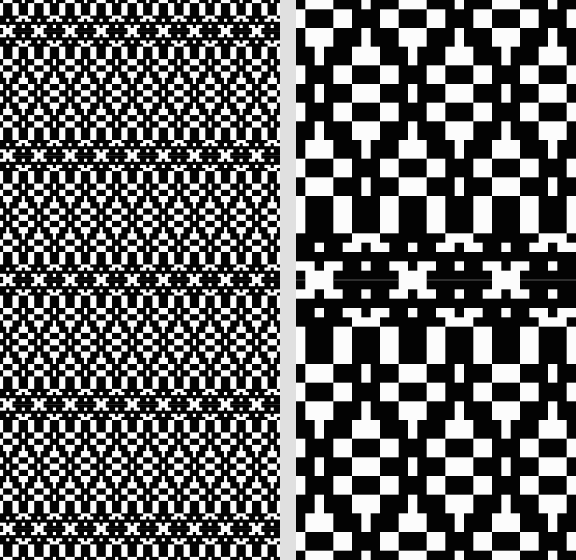
Left: the whole. Right: its middle third, enlarged.
A Shadertoy shader for this pattern:

```glsl
// Black and white woven bands: a mirrored checker lattice of diamonds and stems,
// divided by narrow strips of crosses. Each square cell is decided by a formula
// on its folded row and column, then box filtered for smooth edges.

const vec2 REPEATS = vec2(9.0, 4.5);      // motifs across and down
const ivec2 MOTIF = ivec2(10, 40);        // cells in one motif
const vec3 INK = vec3(0.01);
const vec3 PAPER = vec3(0.99);
const float SEAM_WIDTH = 0.18;            // in cells
const float SEAM_STRENGTH = 0.2;

// Modulo that stays positive for negative cells.
int wrap(int value, int period) {
    return ((value % period) + period) % period;
}

// Column distance from the cross axis: 0 on the axis, 5 on the opposite one.
int foldColumn(int column) {
    int half_ = MOTIF.x / 2;
    return abs(wrap(column - 2 + half_, MOTIF.x) - half_);
}

// Row distance from the strip centre: 0 in the strip, 19 at the diamond centre.
int foldRow(int row) {
    int r = wrap(row - MOTIF.y / 4, MOTIF.y);
    return min(r, MOTIF.y - 1 - r);
}

// Two-cell bars between the axes.
bool bars(int k) { return k == 2 || k == 3; }

// Three-cell block on one axis with a thin stem on the other.
bool blockAndStem(int k) { return k <= 1 || k == 5; }

// Split arms of a cross with a dot on the other axis.
bool armsAndDot(int k) { return k == 1 || k == 2 || k == 5; }

// Narrow strip of crosses and arches, rows 0 to 4.
bool strip(int k, int r) {
    if (r == 0) return k <= 1;
    if (r == 1) return armsAndDot(k);
    if (r == 2) return false;
    if (r == 3) return armsAndDot(5 - k);
    return k >= 4;
}

// Wide lattice, rows 5 to 19: bars alternate with blocks on either axis.
bool lattice(int k, int r) {
    if (r <= 8 || r == 11 || r == 12 || r == 17 || r == 18) return bars(k);
    return blockAndStem(r < 15 ? k : 5 - k);
}

float cellValue(ivec2 cell) {
    int k = foldColumn(cell.x);
    int r = foldRow(cell.y);
    return float(r < 5 ? strip(k, r) : lattice(k, r));
}

// Blend the four cells around the nearest corner by pixel coverage.
float filteredCells(vec2 p, vec2 pixel) {
    vec2 corner = floor(p + 0.5);
    vec2 t = clamp((p - corner) / pixel + 0.5, 0.0, 1.0);
    ivec2 c = ivec2(corner);
    float below = mix(cellValue(c + ivec2(-1, -1)), cellValue(c + ivec2(0, -1)), t.x);
    float above = mix(cellValue(c + ivec2(-1, 0)), cellValue(c), t.x);
    return mix(below, above, t.y);
}

// Faint thread along the middle of every strip.
float seam(float y, float pixel) {
    float period = float(MOTIF.y);
    float d = abs(mod(y + period * 0.25, period) - period * 0.5);
    return SEAM_STRENGTH * clamp((0.5 * SEAM_WIDTH - d) / pixel + 0.5, 0.0, 1.0);
}

void mainImage(out vec4 fragColor, in vec2 fragCoord) {
    vec2 cells = REPEATS * vec2(MOTIF);
    vec2 pixel = cells / iResolution.xy;
    vec2 p = fragCoord * pixel;

    float light = max(filteredCells(p, pixel), seam(p.y, pixel.y));
    fragColor = vec4(mix(INK, PAPER, light), 1.0);
}
```
